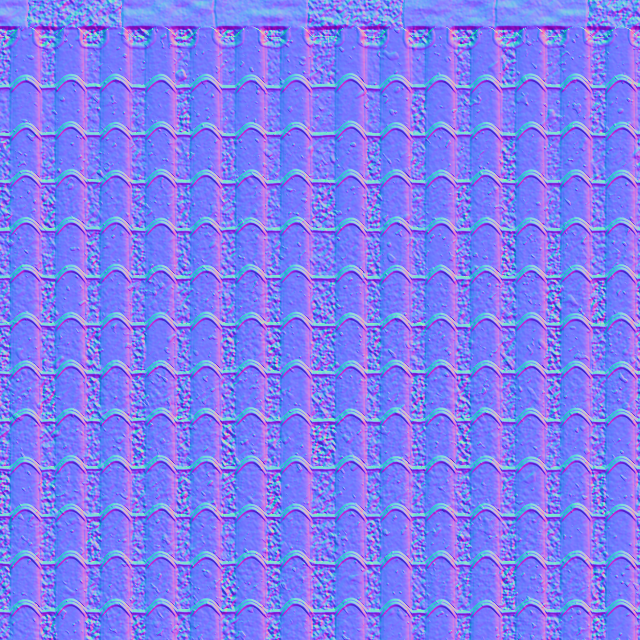
This texture map is drawn by a Shadertoy shader. Its source:

```glsl
// Lengths are in percent of the canvas
const float COLUMN_PITCH = 7.04;
const float GROUP_COLUMNS = 7.0;
const float GROUP_PITCH = 50.8;     // seven columns and one wider pan
const float GROUP_START = 0.52;
const float ROW_PITCH = 7.455;
const float FIRST_LIP = 86.75;
const float ARCH_HALF_WIDTH = 2.6;
const float ARCH_RISE = 1.75;
const float ARCH_POWER = 1.25;
const float COVER_TOP_WIDTH = 1.95;
const float COVER_LOW_WIDTH = 2.2;
const float COVER_HEIGHT = 0.32;
const float COVER_LEAN = 0.08;
const float RIM_OUTER = 0.34;
const float RIM_INNER = 0.32;
const float RIM_DROP = 0.33;
const float PAN_RIM = 0.36;
const float PAN_DROP = 0.27;
const float RIDGE_BOTTOM = 95.7;
const float RIDGE_BLOCK = 14.6;
const float RIDGE_OFFSET = 4.6;
const float RIDGE_SLOPE = 0.16;
const float POCKET_DEPTH = 0.4;
const float GRAIN = 1.8;
const float SAMPLE_STEP = 0.1;
const mat2 TURN = mat2(0.8, 0.6, -0.6, 0.8);

float hash(vec2 p) {
    vec3 q = fract(p.xyx * 0.1031);
    q += dot(q, q.yzx + 33.33);
    return fract((q.x + q.y) * q.z);
}

float noise(vec2 p) {
    vec2 cell = floor(p), f = fract(p);
    f = f * f * (3.0 - 2.0 * f);
    return mix(mix(hash(cell), hash(cell + vec2(1, 0)), f.x),
               mix(hash(cell + vec2(0, 1)), hash(cell + vec2(1, 1)), f.x), f.y);
}

// Two turned octaves, free of visible grid axes
float roughness(vec2 p) {
    return 0.6 * noise(TURN * p) + 0.4 * noise(p * TURN * 1.7 + 23.0);
}

float roundedBox(vec2 p, vec2 halfSize, float radius) {
    vec2 d = abs(p) - halfSize + radius;
    return length(max(d, 0.0)) + min(max(d.x, d.y), 0.0) - radius;
}

// Offset from the nearest cover axis, and the column number
vec2 columnAt(float x) {
    float group = floor((x - GROUP_START) / GROUP_PITCH);
    float local = x - GROUP_START - group * GROUP_PITCH;
    float column = min(floor(local / COLUMN_PITCH), GROUP_COLUMNS - 1.0);
    return vec2(local - (column + 0.5) * COLUMN_PITCH, column + group * GROUP_COLUMNS);
}

float ridgeHeight(vec2 p, float grain) {
    float along = (p.x - RIDGE_OFFSET + 0.5 * noise(p * 0.7)) / RIDGE_BLOCK;
    float seam = abs(fract(along + 0.5) - 0.5) * RIDGE_BLOCK;
    float pitted = mod(floor(along), 3.0) < 0.5 ? 0.55 : 0.12;
    return 0.5 - RIDGE_SLOPE * (p.y - RIDGE_BOTTOM) + pitted * grain
         + 0.5 * noise(p * vec2(0.35, 0.8)) - 0.15 * (1.0 - smoothstep(0.0, 0.4, seam));
}

float tileHeight(vec2 p, float grain) {
    vec2 column = columnAt(p.x);
    float x = column.x;

    // Lip line: rounded arch with flared feet and a worn edge
    float archU = x / ARCH_HALF_WIDTH;
    float t = max(1.0 - archU * archU, 0.0);
    float arch = ARCH_RISE * pow(t, ARCH_POWER);
    float archSlope = ARCH_RISE * ARCH_POWER * 2.0 * pow(t, ARCH_POWER - 1.0) * archU / ARCH_HALF_WIDTH;
    float lip = FIRST_LIP + arch + 0.35 * (noise(p * vec2(0.22, 0.13)) - 0.5)
              + 0.14 * (noise(p * vec2(0.9, 0.5) + 7.0) - 0.5);
    float row = floor((lip - p.y) / ROW_PITCH);
    float below = lip - p.y - row * ROW_PITCH;
    float rimDistance = below * inversesqrt(1.0 + 0.55 * archSlope * archSlope);

    // Tapered cover with slight placement changes
    float shift = 0.2 * (hash(vec2(column.y, row) + 5.0) - 0.5);
    float u = (x - shift) / mix(COVER_TOP_WIDTH, COVER_LOW_WIDTH, below / ROW_PITCH);
    float cover = max(1.0 - u * u * u * u, 0.0) * (COVER_HEIGHT + COVER_LEAN * x);
    float onCover = 1.0 - smoothstep(0.85, 1.1, abs(u));
    float onArch = smoothstep(0.05, 0.5, t);

    // Double rim on covers, single rim on pans
    float coverRim = RIM_OUTER * smoothstep(0.0, 0.4, rimDistance)
                   + RIM_INNER * smoothstep(0.48, 0.9, rimDistance)
                   - RIM_DROP * smoothstep(0.95, 1.3, rimDistance);
    float panRim = PAN_RIM * smoothstep(0.0, 0.42, rimDistance)
                 - PAN_DROP * smoothstep(0.42, 0.75, rimDistance);
    float net = mix(PAN_RIM - PAN_DROP, RIM_OUTER + RIM_INNER - RIM_DROP, onArch);
    float rim = row < 0.0 ? net : mix(panRim, coverRim, onArch);
    float h = cover + rim - net * below / ROW_PITCH;

    // Rough pans with plain margins, smoother covers
    float toPan = x - sign(x) * 0.5 * COLUMN_PITCH;
    float wear = hash(vec2(column.y + step(0.0, x), row) + 17.0);
    float age = smoothstep(95.0, 45.0, p.y);
    float inPan = smoothstep(2.25, 2.65, abs(x)) * smoothstep(0.5, 1.1, below);
    float panRough = mix(0.12, 0.6, wear * wear) + 0.38 * age;
    float coverRough = 0.07 + 0.12 * age * hash(vec2(column.y, row));
    h += grain * mix(coverRough, panRough, inPan) - 0.12 * inPan;

    // Scattered specks and mortar lumps
    h += 0.14 * smoothstep(0.72, 0.9, roughness(p * 1.3 + 9.0));
    h += 0.3 * smoothstep(0.77, 0.93, roughness(p * 0.6 + 41.0)) * (1.0 - 0.5 * onCover);

    // Mortar pockets under the ridge
    float sag = 0.5 * hash(vec2(column.y + step(0.0, x), 3.0));
    float box = roundedBox(vec2(toPan, p.y - 95.4 - sag), vec2(1.85, 2.6), 1.2)
              + 0.4 * (noise(p * 0.9 + 3.0) - 0.5);
    float pocket = 1.0 - smoothstep(-0.4, 0.3, box);
    float collar = 1.0 - smoothstep(0.4, 0.8, box);
    return h + 0.15 * collar + pocket * (0.6 * grain - POCKET_DEPTH);
}

float surface(vec2 p) {
    float grain = 1.1 * (roughness(p * GRAIN) - 0.5);
    float onRidge = smoothstep(RIDGE_BOTTOM - 0.4, RIDGE_BOTTOM + 0.3, p.y);
    return mix(tileHeight(p, grain), ridgeHeight(p, grain), onRidge);
}

void mainImage(out vec4 fragColor, in vec2 fragCoord) {
    vec2 p = 100.0 * fragCoord / iResolution.xy;
    vec2 e = vec2(SAMPLE_STEP, 0.0);
    vec2 slope = vec2(surface(p + e.xy) - surface(p - e.xy),
                      surface(p + e.yx) - surface(p - e.yx)) / (2.0 * SAMPLE_STEP);
    vec3 normal = normalize(vec3(-slope, 1.0));
    fragColor = vec4(0.5 + 0.5 * normal, 1.0);
}
```
